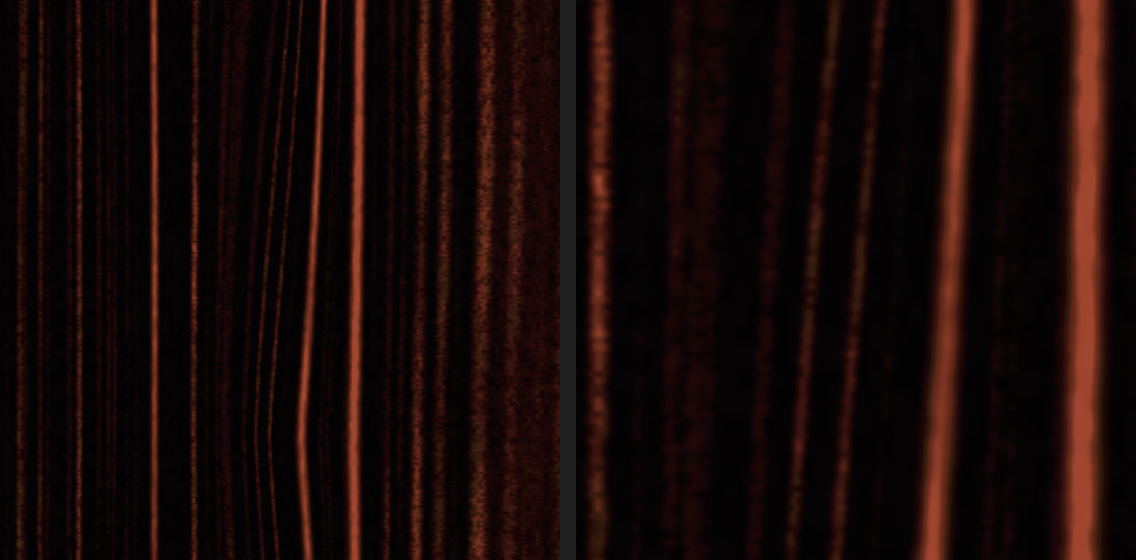
Left: the whole. Right: its middle third, enlarged.
Write a WebGL 1 fragment shader that draws this texture.

```glsl
precision highp float;
uniform vec2 u_resolution;

// Colours, from dark wood to bright vein
const vec3 BLACK = vec3(0.012, 0.007, 0.008);
const vec3 MAROON = vec3(0.11, 0.022, 0.02);
const vec3 BROWN = vec3(0.21, 0.07, 0.05);
const vec3 OLIVE = vec3(0.18, 0.10, 0.04);
const vec3 RUST = vec3(0.37, 0.15, 0.09);
const vec3 COPPER = vec3(0.62, 0.27, 0.18);

// Bend of the grain
const float BEND_X = 0.52;
const float BEND_Y = 0.22;
const float BEND_REACH = 0.10;
const float BEND_SLOPE = 0.08;
const float LEAN = 0.018;

// Bright veins, spaced ever closer to the right
const float VEIN_START = 0.275;
const float VEIN_STEP = 0.3425;
const float VEIN_TIGHTEN = 0.0825;
const float VEIN_WIDTH = 0.0045;
const float VEIN_GROWTH = 0.0016;
const float HALO = 0.032;

// Faint streaks
const float STREAK_COUNT = 17.0;
const float STREAK_LEVEL = 0.36;
const float FIBRE_COUNT = 43.0;
const float FIBRE_LEVEL = 0.13;
const float THIN = 0.0033;
const float WIDE = 0.0085;

const vec2 MOTTLE_SCALE = vec2(125.0, 75.0);
const float MOTTLE = 0.55;

float hash(vec2 p) {
  p = fract(p * vec2(0.1031, 0.1137));
  p += dot(p, p.yx + 33.33);
  return fract((p.x + p.y) * p.x * 7.31);
}

float noise(vec2 p) {
  vec2 i = floor(p);
  vec2 f = fract(p);
  f = f * f * (3.0 - 2.0 * f);
  float low = mix(hash(i), hash(i + vec2(1.0, 0.0)), f.x);
  float high = mix(hash(i + vec2(0.0, 1.0)), hash(i + vec2(1.0)), f.x);
  return mix(low, high, f.y);
}

float bell(float d, float width) {
  return exp(-d * d / (2.0 * width * width));
}

// Horizontal coordinate that follows the bent grain
float grainCoord(vec2 p) {
  float rise = p.y - BEND_Y;
  float shift = BEND_SLOPE * sqrt(rise * rise + 0.001);
  float away = (p.x - BEND_X) / BEND_REACH;
  float lean = LEAN * (p.y - 0.5) * smoothstep(0.62, 0.76, p.x);
  float waver = 0.004 * (noise(vec2(p.x * 5.0, p.y * 3.0)) - 0.5);
  return p.x - shift * exp(-away * away) - lean - waver;
}

// Jittered vertical streaks, broader towards the right
float streaks(float u, float y, float count, float seed) {
  float total = 0.0;
  for (int k = -1; k <= 1; k++) {
    float cell = floor(u * count) + float(k);
    float jitter = hash(vec2(cell + 3.0, seed)) - 0.5;
    float strength = hash(vec2(cell + 71.0, seed + 5.0));
    float center = (cell + 0.5 + 0.8 * jitter) / count;
    float broad = smoothstep(0.62, 0.82, center);
    float vary = 0.75 + 0.5 * hash(vec2(cell + 29.0, seed + 9.0));
    float width = mix(THIN, WIDE, broad) * vary;
    float fade = 0.4 + 0.85 * noise(vec2(cell * 7.0 + seed, y * 3.5));
    float level = (0.15 + 0.85 * strength) * (1.0 - 0.3 * broad);
    total += level * fade * bell(u - center, width);
  }
  return total;
}

vec3 woodColor(float t, float tint) {
  vec3 mid = mix(BROWN, OLIVE, tint);
  vec3 c = mix(BLACK, MAROON, smoothstep(0.01, 0.11, t));
  c = mix(c, mid, smoothstep(0.10, 0.21, t));
  c = mix(c, RUST, smoothstep(0.20, 0.37, t));
  return mix(c, COPPER, smoothstep(0.35, 0.62, t));
}

void main() {
  vec2 p = gl_FragCoord.xy / u_resolution;
  float u = grainCoord(p);

  // Background streaks and fibres
  float light = STREAK_LEVEL * streaks(u, p.y, STREAK_COUNT, 11.0);
  light += FIBRE_LEVEL * streaks(u, p.y, FIBRE_COUNT, 47.0);
  light += 0.035 * smoothstep(0.85, 1.0, p.x);

  // Bright veins in dark surrounds
  float veins = 0.0;
  for (int i = 0; i < 3; i++) {
    float n = float(i);
    float d = u - VEIN_START - VEIN_STEP * n + VEIN_TIGHTEN * n * n;
    float glow = 0.46 + 0.09 * n + 0.12 * (noise(vec2(n * 9.0, p.y * 6.0)) - 0.5);
    light *= 1.0 - 0.8 * bell(d, HALO);
    veins += glow * bell(d, VEIN_WIDTH + VEIN_GROWTH * n);
  }

  // Soft mottling
  float mottle = noise(p * MOTTLE_SCALE) - 0.5;
  float speckle = noise(p * MOTTLE_SCALE.yx * 2.0 + 40.0) - 0.5;
  light *= 1.0 + MOTTLE * (mottle + speckle);
  veins *= 1.0 + 0.25 * mottle;
  light = max(light + veins + 0.02 * speckle, 0.0);

  float tint = smoothstep(0.4, 0.75, noise(vec2(u * 70.0, p.y * 14.0)));
  vec3 color = woodColor(light, tint);
  color += vec3(0.012, 0.008, 0.012) * (mottle + 0.3);
  gl_FragColor = vec4(max(color, 0.0), 1.0);
}
```
